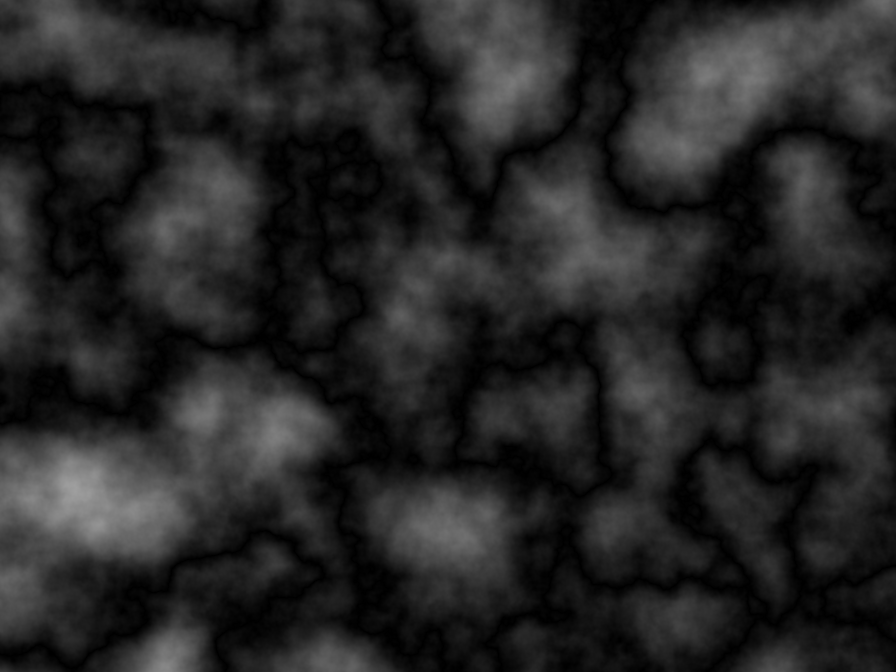
Reproduce this texture procedurally as a Shadertoy shader.

```glsl
const float CELLS_PER_HEIGHT = 3.2;
const int OCTAVES = 7;
const float GAIN = 0.5;
const float BRIGHTNESS = 0.89;

// Random gradient with components in -1..1
vec2 hashGradient(vec2 cell) {
    vec2 seed = vec2(dot(cell, vec2(127.1, 311.7)),
                     dot(cell, vec2(269.5, 183.3)));
    return 2.0 * fract(sin(seed) * 43758.5453) - 1.0;
}

float cornerValue(vec2 cell, vec2 local, vec2 corner) {
    return dot(hashGradient(cell + corner), local - corner);
}

// Signed gradient noise with quintic blending
float gradientNoise(vec2 p) {
    vec2 cell = floor(p);
    vec2 f = fract(p);
    vec2 blend = f * f * f * (f * (f * 6.0 - 15.0) + 10.0);
    float bottom = mix(cornerValue(cell, f, vec2(0, 0)),
                       cornerValue(cell, f, vec2(1, 0)), blend.x);
    float top = mix(cornerValue(cell, f, vec2(0, 1)),
                    cornerValue(cell, f, vec2(1, 1)), blend.x);
    return mix(bottom, top, blend.y);
}

// Octaves are shifted so their lattice points do not line up
float fractalNoise(vec2 p, int octaves, float gain) {
    float sum = 0.0;
    float amplitude = 1.0;
    for (int i = 0; i < octaves; i++) {
        sum += amplitude * gradientNoise(p);
        p = 2.0 * p + vec2(5.37, 2.71);
        amplitude *= gain;
    }
    return sum;
}

void mainImage(out vec4 fragColor, in vec2 fragCoord) {
    vec2 uv = fragCoord / iResolution.y;
    float field = fractalNoise(uv * CELLS_PER_HEIGHT + vec2(7.3, 4.6), OCTAVES, GAIN);

    // Folding the signed field leaves dark veins along its zero line
    float cloud = BRIGHTNESS * abs(field);
    fragColor = vec4(vec3(cloud), 1.0);
}
```
